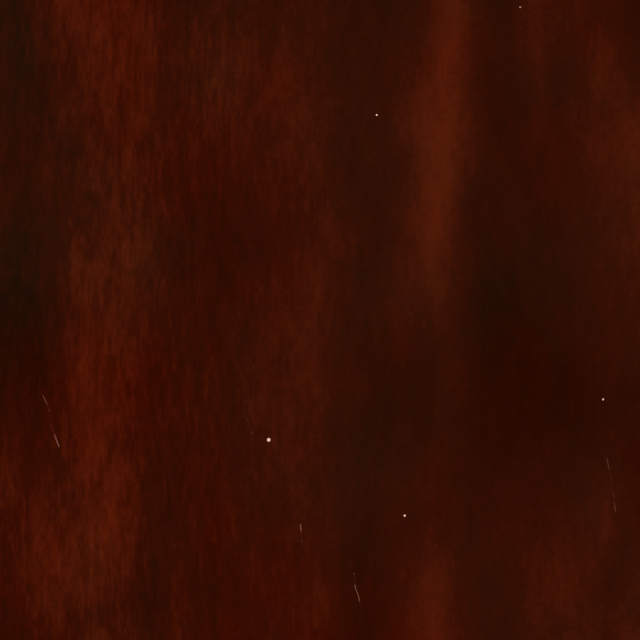
A WebGL 1 fragment shader for this texture:

```glsl
precision highp float;
// Dark polished mahogany: soft vertical bands and cloudy blotches of red-brown,
// built from stretched value noise, with fine grain that is clearest on the left,
// and a few pale specks and thin scratches scattered by hashes.

uniform vec2 u_resolution;

float hash(vec2 p) {
  vec3 q = fract(vec3(p.xyx) * 0.1031);
  q += dot(q, q.yzx + 33.33);
  return fract((q.x + q.y) * q.z);
}

float noise(vec2 p) {
  vec2 cell = floor(p), f = fract(p);
  f = f * f * (3.0 - 2.0 * f);
  float low = mix(hash(cell), hash(cell + vec2(1.0, 0.0)), f.x);
  float high = mix(hash(cell + vec2(0.0, 1.0)), hash(cell + vec2(1.0, 1.0)), f.x);
  return mix(low, high, f.y);
}

float fbm(vec2 p) {
  float sum = 0.0, weight = 0.5;
  for (int i = 0; i < 4; i++) {
    sum += weight * noise(p);
    p = p * 2.03 + vec2(17.3, 9.1);
    weight *= 0.55;
  }
  return sum / 1.01;
}

float bump(float x, float center, float width) {
  float d = (x - center) / width;
  return exp(-d * d);
}

float segmentDistance(vec2 p, vec2 a, vec2 b) {
  vec2 ab = b - a;
  return length(p - a - ab * clamp(dot(p - a, ab) / dot(ab, ab), 0.0, 1.0));
}

// Broad dark and warm streaks along the board, broken up by noise
float streaks(vec2 p) {
  float x = p.x + 0.04 * (noise(p * vec2(4.0, 5.0) + 5.0) - 0.5);
  float breaks = 0.4 + 1.2 * noise(p * vec2(7.0, 4.0) + 23.0);
  float tone = 0.6 * bump(x, 0.69, 0.033) + 0.4 * bump(x, 0.2, 0.09);
  tone += 0.35 * bump(x, 0.93, 0.05);
  tone -= 0.45 * bump(x, 0.56, 0.06) + 0.6 * bump(x, 0.77, 0.045);
  tone -= 0.4 * bump(x, 0.02, 0.04);
  tone += 0.6 * bump(x, 0.22, 0.14) * smoothstep(0.75, 1.0, p.y);
  return tone * breaks - 0.08;
}

// Fine short fibres, strong on the left, over an even faint mottle
float grain(vec2 p) {
  float fibres = noise(vec2(p.x * 140.0, p.y * 26.0)) - 0.5;
  fibres += 0.9 * (noise(vec2(p.x * 260.0 + 31.0, p.y * 75.0)) - 0.5);
  float mottle = noise(p * vec2(250.0, 210.0) + 60.0) - 0.5;
  mottle += 0.7 * (noise(p * vec2(110.0, 75.0) + 90.0) - 0.5);
  return fibres * mix(0.5, 0.12, smoothstep(0.2, 0.65, p.x)) + 0.24 * mottle;
}

vec3 woodColor(vec2 p) {
  float tone = 1.75 * (fbm(p * vec2(9.0, 3.0) + 3.7) - 0.5);
  tone += 0.9 * (fbm(p * 6.0 + 41.0) - 0.5);
  tone += 0.75 * streaks(p) + grain(p) - 0.04;
  vec3 umber = vec3(0.14, 0.046, 0.010);
  vec3 mahogany = vec3(0.213, 0.055, 0.013);
  vec3 russet = vec3(0.325, 0.100, 0.030);
  vec3 color = mix(mahogany, umber, clamp(-tone, 0.0, 1.0));
  color = mix(color, russet, clamp(tone, 0.0, 1.0));
  // Drift between redder and browner varnish
  float drift = fbm(p * vec2(5.0, 3.0) + 80.0) - 0.5;
  return color + drift * vec3(-0.05, 0.04, 0.03);
}

float specks(vec2 p) {
  float cover = 0.0;
  for (int i = 0; i < 5; i++) {
    float id = float(i) * 7.31 + 1.7;
    vec2 center = vec2(hash(vec2(id, 52.7)), hash(vec2(id + 40.3, 17.9)));
    float radius = mix(0.0012, 0.0036, hash(vec2(id, 91.1)));
    float dotCover = 1.0 - smoothstep(radius * 0.5, radius + 0.0013, length(p - center));
    cover = max(cover, dotCover * mix(0.5, 0.95, hash(vec2(id, 35.3))));
  }
  return cover;
}

// Bent hairlines worn into dashes; the short ones are brightest
float scratches(vec2 p) {
  float cover = 0.0;
  for (int i = 0; i < 6; i++) {
    float id = float(i) * 5.17 + 20.0;
    vec2 start = vec2(hash(vec2(id, 33.1)), 0.1 + 0.75 * hash(vec2(id + 11.9, 75.7)));
    float size = mix(0.012, 0.09, hash(vec2(id, 49.3)));
    vec2 end = start + size * vec2(0.4 * hash(vec2(id, 13.7)), -1.0);
    vec2 bent = p + vec2(0.004 * (noise(vec2(p.y * 60.0, id)) - 0.5), 0.0);
    float line = 1.0 - smoothstep(0.0003, 0.0021, segmentDistance(bent, start, end));
    float wear = 0.1 + 0.9 * smoothstep(0.3, 0.75, noise(vec2(p.y * 110.0, id)));
    cover = max(cover, line * wear * mix(0.8, 0.2, size / 0.09));
  }
  return cover;
}

void main() {
  vec2 p = gl_FragCoord.xy / u_resolution;
  vec3 color = woodColor(p);
  color = mix(color, vec3(0.58, 0.43, 0.38), scratches(p));
  color = mix(color, vec3(0.92, 0.78, 0.70), specks(p));
  gl_FragColor = vec4(color, 1.0);
}
```
